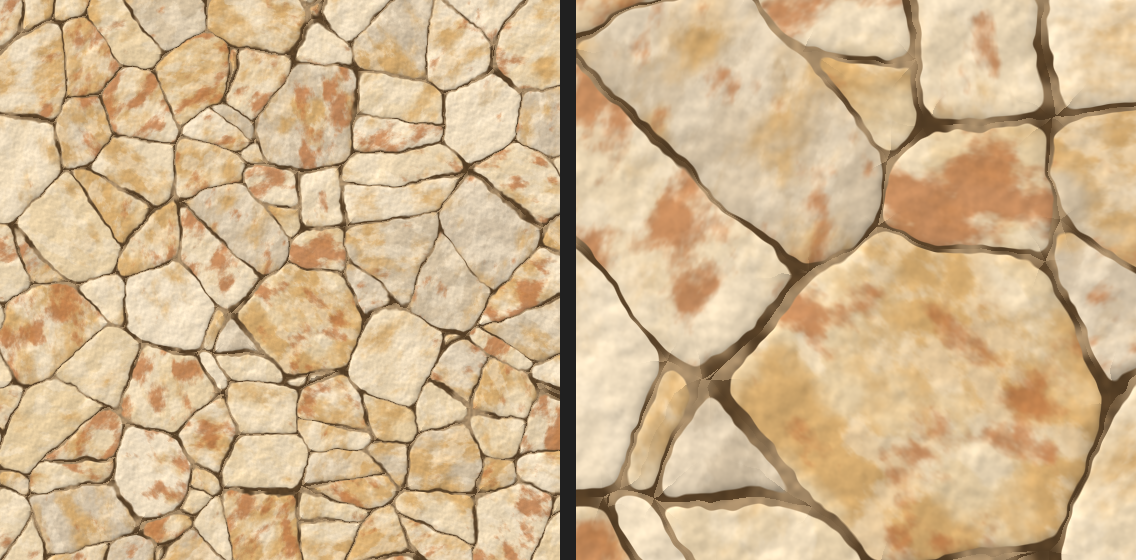
Left, the full canvas; right, a detail of the centre.
Give the GLSL for this texture, as a Shadertoy shader.

```glsl
const vec3 CREAM = vec3(0.95, 0.885, 0.78);
const vec3 SAND = vec3(0.89, 0.79, 0.62);
const vec3 OCHRE = vec3(0.82, 0.65, 0.41);
const vec3 GREY = vec3(0.79, 0.72, 0.62);
const vec3 RUST = vec3(0.72, 0.45, 0.26);
const vec3 MORTAR = vec3(0.66, 0.55, 0.41);
const vec3 SHADOW = vec3(0.34, 0.25, 0.15);
const vec2 LIGHT = vec2(-0.6, 0.8);
const float STONES_ACROSS = 9.5;

struct Stone {
    vec2 id;      // identity, also after splitting
    float edge;   // distance to the rounded outline
    vec2 facing;  // outward direction of the nearest side
};

vec3 hash3(vec2 p) {
    vec3 q = fract(p.xyx * vec3(0.1031, 0.1030, 0.0973));
    q += dot(q, q.yxz + 33.33);
    return fract((q.xxy + q.yzz) * q.zyx);
}

float noise(vec2 p) {
    vec2 i = floor(p), f = fract(p);
    f = f * f * (3.0 - 2.0 * f);
    vec2 e = vec2(0.0, 1.0);
    return mix(mix(hash3(i).x, hash3(i + e.yx).x, f.x),
               mix(hash3(i + e.xy).x, hash3(i + e.yy).x, f.x), f.y);
}

float fbm(vec2 p) {
    float sum = 0.0, amp = 0.5;
    for (int i = 0; i < 5; i++) {
        sum += amp * noise(p);
        p = mat2(1.6, 1.2, -1.2, 1.6) * p + 7.3;
        amp *= 0.53;
    }
    return sum;
}

vec2 wobble(vec2 p, float freq, float amp) {
    vec2 q = p * freq;
    return amp * (vec2(noise(q + 11.7), noise(q + 43.1)) - 0.5);
}

float roundMin(float a, float b, float k) {
    float h = max(k - abs(a - b), 0.0) / k;
    return min(a, b) - h * h * k * 0.25;
}

// Stone centre in xy, size weight in z
vec3 seed(vec2 cell) {
    vec3 h = hash3(cell + 40.0);
    return vec3(cell + 0.08 + 0.84 * h.xy, 0.75 * smoothstep(0.15, 0.75, h.z));
}

float power(vec2 p, vec3 s) {
    vec2 d = p - s.xy;
    return dot(d, d) - s.z;
}

// Weighted Voronoi cells with straight sides, some split into shards
Stone layStones(vec2 p) {
    vec2 cell = floor(p), nearest = cell;
    float best = 100.0;
    for (int k = 0; k < 25; k++) {
        vec2 c = cell + vec2(k % 5, k / 5) - 2.0;
        float d = power(p, seed(c));
        if (d < best) { best = d; nearest = c; }
    }
    vec3 own = seed(nearest);
    Stone stone = Stone(nearest, 8.0, vec2(0.0, 1.0));
    float closest = 8.0;
    for (int k = 0; k < 25; k++) {
        vec2 c = cell + vec2(k % 5, k / 5) - 2.0;
        if (c == nearest) continue;
        vec3 other = seed(c);
        vec2 across = other.xy - own.xy;
        float d = (power(p, other) - best) / (2.0 * length(across));
        if (d < closest) { closest = d; stone.facing = normalize(across); }
        stone.edge = roundMin(stone.edge, d, 0.11);
    }
    vec3 cut = hash3(nearest + 91.0);
    if (cut.x > 0.74) {
        float angle = 6.2832 * cut.y;
        vec2 dir = vec2(cos(angle), sin(angle));
        float s = dot(p - own.xy, dir) + 0.3 * (cut.z - 0.5);
        if (abs(s) < closest) stone.facing = -dir * sign(s);
        stone.edge = roundMin(stone.edge, abs(s), 0.08);
        stone.id += 57.0 * step(0.0, s);
    }
    return stone;
}

// Mineral colours: pale base, ochre stains, rare rust, bleached patches
vec3 mineral(vec2 p, vec2 id) {
    vec3 tone = hash3(id + 140.0), kind = hash3(id + 210.0);
    float a = 6.2832 * kind.x;
    vec2 q = mat2(cos(a), sin(a), -sin(a), cos(a)) * p * vec2(1.0, 1.5) + 30.0 * kind.yz;
    float stain = smoothstep(0.40, 0.76, fbm(q * 1.9) + 0.40 * (tone.z - 0.55));
    float rust = smoothstep(0.56, 0.78, fbm(q * 2.6 + 17.0) + 0.36 * (kind.y - 0.72));
    float bleach = smoothstep(0.47, 0.66, fbm(q * 3.4 + 51.0));
    vec3 col = mix(CREAM, SAND, 0.15 + 0.85 * tone.x);
    col = mix(col, GREY, 0.75 * smoothstep(0.72, 0.92, tone.y));
    col = mix(col, OCHRE, 0.9 * stain);
    col = mix(col, CREAM, 0.5 * bleach);
    return mix(col, RUST, 0.75 * rust);
}

// Light on the rough split face
float relief(vec2 p) {
    float coarse = fbm(p * 3.0) - fbm(p * 3.0 + LIGHT * 0.14);
    float fine = noise(p * 21.0) - noise(p * 21.0 + LIGHT * 0.5);
    return 0.62 * coarse + 0.055 * fine;
}

void mainImage(out vec4 fragColor, in vec2 fragCoord) {
    vec2 p = fragCoord / iResolution.y * STONES_ACROSS;
    float pixel = STONES_ACROSS / iResolution.y;
    vec2 bent = p + wobble(p, 0.6, 0.45) + wobble(p, 4.0, 0.07) + wobble(p, 15.0, 0.025);
    Stone stone = layStones(bent);

    // Stone face with a lit upper rim and a shaded lower rim
    float gap = 0.010 + 0.045 * pow(noise(p * 1.7 + 5.0), 2.0);
    float inside = stone.edge - gap;
    float tilt = dot(stone.facing, LIGHT);
    float rim = exp(-max(inside, 0.0) / 0.035);
    vec3 face = mineral(p, stone.id) * (1.0 + relief(p));
    face *= 1.0 + rim * (tilt > 0.0 ? 0.09 * tilt : 0.26 * tilt);

    // Joint, darkest beneath the stone above it
    float fill = smoothstep(0.25, 0.8, noise(p * 5.0 + 23.0) + 0.25 * tilt);
    vec3 joint = mix(SHADOW, MORTAR, fill) * (0.9 + 0.2 * noise(p * 24.0));

    float cover = smoothstep(-pixel, pixel, inside);
    fragColor = vec4(clamp(mix(joint, face, cover), 0.0, 1.0), 1.0);
}
```
